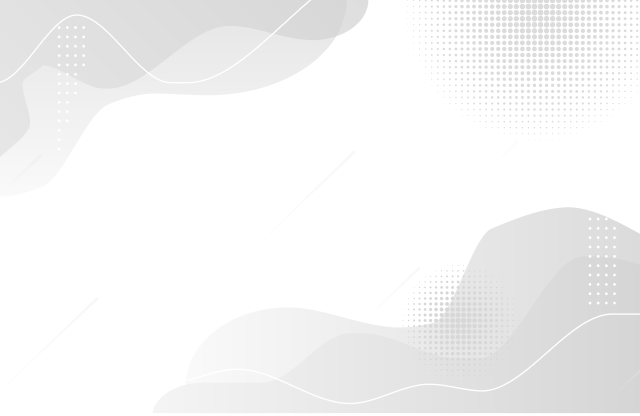
Reproduce this background procedurally as a WebGL 1 fragment shader.

```glsl
precision highp float;
// Soft grey waves in two corners with halftone discs, dot grids, thin lines and faint streaks.
uniform vec2 u_resolution;

const vec2 CANVAS = vec2(7.68, 4.98); // canvas units, y measured downwards

float cover(float d) {
  return clamp(0.5 - d * u_resolution.x / CANVAS.x, 0.0, 1.0);
}

// Smooth change of height between x0 and x1, returned with its slope
vec2 bend(float x, float x0, float x1, float change) {
  float t = clamp((x - x0) / (x1 - x0), 0.0, 1.0);
  return change * vec2(t * t * (3.0 - 2.0 * t), 6.0 * t * (1.0 - t) / (x1 - x0));
}

// Distance to a curve of given height and slope, positive below it
float below(float y, vec2 curve) {
  return (y - curve.x) / sqrt(1.0 + curve.y * curve.y);
}

float ellipse(vec2 q, vec2 r) {
  float k = length(q / r);
  return (k - 1.0) * k / max(length(q / (r * r)), 0.001);
}

float topLightWave(vec2 p) {
  if (p.x > 2.5) return ellipse(p - vec2(2.5, 0.0), vec2(1.66, 1.14));
  return below(p.y, vec2(2.35, 0.0) + bend(p.x, 0.0, 1.85, -0.615)
    + bend(p.x, 0.5, 1.3, -0.615) + bend(p.x, 1.85, 2.5, 0.02));
}

float topDarkWave(vec2 p) {
  if (p.x > 3.75) return ellipse(p - vec2(3.75, 0.0), vec2(0.67, 0.48));
  float crest = below(p.y, vec2(0.78, 0.0) + bend(p.x, 0.48, 1.25, 0.28)
    + bend(p.x, 1.3, 2.75, -0.75) + bend(p.x, 2.75, 3.75, 0.17));
  float lobe = below(p.x, vec2(0.52, 0.0) + bend(p.y, 0.75, 1.0, -0.25)
    + bend(p.y, 1.0, 1.47, 0.09) + bend(p.y, 1.47, 2.1, -0.5));
  return min(crest, lobe);
}

float bottomLightWave(vec2 p) {
  if (p.x < 3.45) return ellipse(vec2(p.x - 3.45, min(p.y - 4.62, 0.0)), vec2(1.22, 0.94));
  return -below(p.y, vec2(3.68, 0.0) + bend(p.x, 3.45, 4.8, 0.24)
    + bend(p.x, 4.8, 6.85, -0.576) + bend(p.x, 5.2, 5.9, -0.864)
    + bend(p.x, 6.8, 8.6, 0.66));
}

float bottomDarkWave(vec2 p) {
  if (p.x < 2.45) return ellipse(p - vec2(2.45, 4.98), vec2(0.62, 0.4));
  return -below(p.y, vec2(4.58, 0.0) + bend(p.x, 3.15, 4.2, -0.59)
    + bend(p.x, 4.35, 5.5, 0.3) + bend(p.x, 5.75, 7.0, -1.22)
    + bend(p.x, 7.15, 8.8, 0.4));
}

float topLine(vec2 p) {
  return below(p.y, vec2(0.99, 0.0) + bend(p.x, -0.05, 0.92, -0.81)
    + bend(p.x, 0.92, 2.05, 0.81) + bend(p.x, 2.25, 4.55, -1.4));
}

float bottomLine(vec2 p) {
  return below(p.y, vec2(4.6, 0.0) + bend(p.x, 1.95, 2.85, -0.18)
    + bend(p.x, 2.85, 4.2, 0.41) + bend(p.x, 4.2, 5.15, -0.23)
    + bend(p.x, 5.15, 5.8, 0.08) + bend(p.x, 5.78, 7.35, -0.92));
}

// Disc of dots that shrink away from its centre
float halftone(vec2 p, vec2 centre, float pitch, float reach) {
  vec2 dotAt = centre + (floor((p - centre) / pitch) + 0.5) * pitch;
  float r = 0.49 * pitch * pow(max(1.0 - length(dotAt - centre) / reach, 0.0), 0.7);
  return cover(length(p - dotAt) - r) * smoothstep(0.0, 0.006, r);
}

// Four columns of dots, each shorter than the last by taper
float dotGrid(vec2 p, vec2 first, float lastRow, float taper) {
  vec2 pitch = vec2(0.098, 0.1118);
  vec2 id = floor((p - first) / pitch + 0.5);
  float inside = step(0.0, id.x) * step(id.x, 3.0)
    * step(0.0, id.y) * step(id.y, lastRow - taper * id.x);
  return inside * cover(length(p - first - id * pitch) - 0.016);
}

// Diagonal stroke that thins and fades towards its tail
float streak(vec2 p, vec2 head, vec2 tail) {
  vec2 axis = tail - head;
  float t = clamp(dot(p - head, axis) / dot(axis, axis), 0.0, 1.0);
  return cover(length(p - head - axis * t) - mix(0.018, 0.006, t)) * (1.0 - 0.8 * t);
}

void main() {
  vec2 p = gl_FragCoord.xy / u_resolution * CANVAS;
  p.y = CANVAS.y - p.y;
  float shade = 1.0;

  // Top left waves
  float light = cover(topLightWave(p));
  shade = mix(shade, 0.897 + 0.035 * p.y, light);
  shade = mix(shade, 0.885 + 0.01 * (p.y - p.x) + 0.03 * (1.0 - light), cover(topDarkWave(p)));

  // Bottom right waves, ending just above the lower border
  float floorMask = cover(p.y - 4.945);
  shade = mix(shade, 0.975 - 0.022 * (p.x - 2.4), floorMask * cover(bottomLightWave(p)));
  shade = mix(shade, 0.955 - 0.021 * (p.x - 2.0), floorMask * cover(bottomDarkWave(p)));

  // Streaks
  shade -= 0.028 * streak(p, vec2(4.25, 1.82), vec2(3.02, 3.0));
  shade -= 0.028 * streak(p, vec2(1.16, 3.58), vec2(0.0, 4.68));
  shade -= 0.025 * streak(p, vec2(5.03, 3.21), vec2(4.35, 3.86));
  shade -= 0.015 * streak(p, vec2(6.2, 1.7), vec2(5.95, 1.95));
  shade -= 0.02 * streak(p, vec2(0.48, 1.87), vec2(0.0, 2.33));
  shade += 0.025 * streak(p, vec2(7.7, 4.42), vec2(7.4, 4.7));

  // Halftone discs
  shade = mix(shade, 0.86, halftone(p, vec2(6.45, 0.115), 0.0725, 1.62));
  shade = mix(shade, 0.845, halftone(p, vec2(5.53, 3.87), 0.066, 0.74));

  // White lines and dot grids
  float white = cover(abs(topLine(p)) - 0.008);
  white = max(white, cover(abs(bottomLine(p)) - 0.008) * step(2.24, p.x));
  white = max(white, dotGrid(p, vec2(0.71, 0.33), 13.0, 3.0));
  white = max(white, dotGrid(p, vec2(7.08, 2.51), 10.0, 0.0));
  gl_FragColor = vec4(vec3(mix(shade, 1.0, white)), 1.0);
}
```
